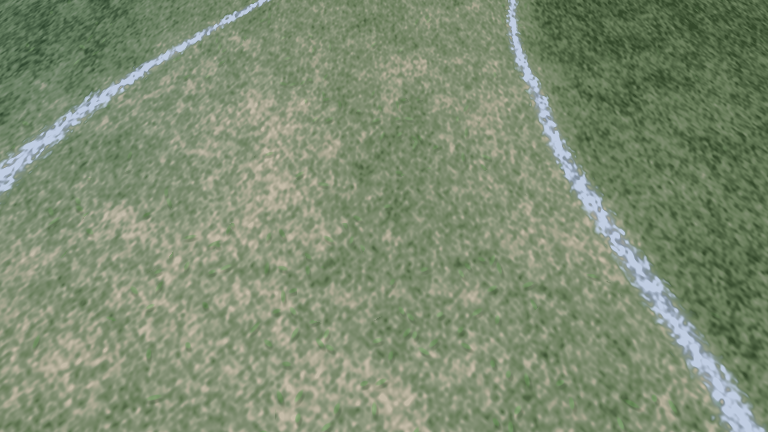
Write a WebGL 2 fragment shader that draws this texture.

```glsl
#version 300 es
precision highp float;
// A sunlit, patchy lawn seen in perspective with two chalk lines curving away.
// Soft patches and noise set a dryness tone, which a four-step colour ramp
// turns into grass; scattered leaves and ragged painted lines lie on top.

#define BLADE_DENSITY 200.0
#define BLADE_CONTRAST 1.15
#define MOTTLE_CONTRAST 0.62
#define LEAF_DENSITY 34.0
#define LEAF_AMOUNT 0.45
#define CHALK_RAGGED 1.7
#define LAWN_TONE 0.69
#define SHADE_TONE 0.23

uniform vec2 u_resolution;
out vec4 outColor;

const vec3 DARK_GRASS = vec3(0.27, 0.35, 0.23);
const vec3 GREEN_GRASS = vec3(0.41, 0.49, 0.355);
const vec3 MID_GRASS = vec3(0.51, 0.56, 0.455);
const vec3 DRY_GRASS = vec3(0.66, 0.675, 0.585);
const vec3 LEAF_GREEN = vec3(0.45, 0.60, 0.39);
const vec3 CHALK_SHADE = vec3(0.49, 0.55, 0.62);
const vec3 CHALK_LIGHT = vec3(0.77, 0.82, 0.91);

// Dry (+) and lush (-) areas: centre, radius, change of tone
const vec4 PATCHES[11] = vec4[11](
  vec4(0.62, 0.62, 0.20, 0.12), vec4(0.45, 0.33, 0.20, 0.12),
  vec4(0.78, 0.08, 0.28, 0.13), vec4(1.14, 0.20, 0.12, 0.10),
  vec4(0.22, 0.50, 0.25, 0.06), vec4(0.90, 0.60, 0.17, -0.17),
  vec4(0.92, 0.35, 0.17, -0.11), vec4(0.04, 0.95, 0.34, -0.28),
  vec4(1.32, 0.06, 0.18, -0.22), vec4(1.50, 0.54, 0.13, 0.15),
  vec4(1.75, 0.95, 0.30, -0.08));

float hash(vec2 p) {
  return fract(sin(dot(p, vec2(127.1, 311.7))) * 43758.5453);
}

float noise(vec2 p) {
  vec2 i = floor(p), f = fract(p);
  f = f * f * (3.0 - 2.0 * f);
  return mix(mix(hash(i), hash(i + vec2(1, 0)), f.x),
             mix(hash(i + vec2(0, 1)), hash(i + vec2(1, 1)), f.x), f.y);
}

float fbm(vec2 p) {
  float sum = 0.0, amp = 0.5;
  for (int i = 0; i < 4; i++) {
    sum += amp * noise(p);
    p = mat2(1.6, 1.2, -1.2, 1.6) * p + 7.3;
    amp *= 0.6;
  }
  return sum / 1.088;
}

vec2 rotate(vec2 v, float a) {
  return vec2(cos(a) * v.x + sin(a) * v.y, cos(a) * v.y - sin(a) * v.x);
}

// Elongated noise in three leaning directions, centred on zero
float blades(vec2 g) {
  float sum = 0.0;
  for (int i = 0; i < 3; i++) {
    float lean = (float(i) - 1.0) * 0.75;
    sum += noise(rotate(g, lean) * vec2(1.0, 0.55) * BLADE_DENSITY + float(i) * 31.7);
  }
  return sum / 3.0 - 0.5;
}

// One randomly turned leaf per cell; x = leaf cover, y = its shadow
vec2 leaves(vec2 g, float amount) {
  vec2 cell = floor(g), cover = vec2(0.0);
  for (int j = -1; j <= 1; j++)
  for (int i = -1; i <= 1; i++) {
    vec2 id = cell + vec2(i, j);
    float present = step(hash(id + 3.1), amount);
    vec2 d = g - id - vec2(hash(id + 11.3), hash(id + 23.9));
    float angle = (hash(id + 37.7) - 0.5) * 2.8;
    vec2 size = vec2(0.13, 0.20 + 0.18 * hash(id + 5.7));
    float leaf = 1.0 - smoothstep(0.5, 1.1, length(rotate(d, angle) / size));
    float shadow = 1.0 - smoothstep(0.4, 1.3, length(rotate(d + vec2(-0.08, 0.16), angle) / size));
    cover = max(cover, present * vec2(leaf, shadow));
  }
  return cover;
}

vec3 grassRamp(float tone) {
  float t = clamp(tone, -0.15, 1.2) * 3.0;
  vec3 c = mix(DARK_GRASS, GREEN_GRASS, min(t, 1.0));
  c = mix(c, MID_GRASS, clamp(t - 1.0, 0.0, 1.0));
  return mix(c, DRY_GRASS, max(t - 2.0, 0.0));
}

void main() {
  vec2 p = gl_FragCoord.xy / u_resolution.y;
  float t = 1.0 - p.y;
  float depth = 1.9 - p.y;
  vec2 ground = vec2((p.x - 0.9) / depth, -log(depth));

  // Signed horizontal offsets from both lines
  float bend = 0.007 * sin(20.0 * t) * (1.0 - smoothstep(0.25, 0.5, t));
  float leftOffset = p.x - (0.613 - 1.887 * t + 0.97 * t * t);
  float rightOffset = p.x - (1.1875 + t * (0.034 + t * (0.987 - 0.476 * t)) - bend);

  // Broad tone, mottling and blades
  float rightSide = smoothstep(-0.04, 0.12, rightOffset);
  float tone = mix(LAWN_TONE, SHADE_TONE, rightSide);
  tone -= 0.12 * (1.0 - smoothstep(-0.25, 0.04, leftOffset)) + 0.10 * smoothstep(0.75, 1.0, p.y);
  for (int i = 0; i < 11; i++) {
    vec2 d = (p - PATCHES[i].xy) / PATCHES[i].z;
    tone += PATCHES[i].w * exp(-dot(d, d));
  }
  float mottle = fbm(ground * vec2(18.0, 24.0)) - 0.5;
  float grain = blades(ground);
  tone += MOTTLE_CONTRAST * mottle * mix(1.0, 0.7, rightSide);
  tone += BLADE_CONTRAST * grain * mix(1.2, 0.8, p.y);
  vec3 color = grassRamp(tone);
  color += vec3(0.022, -0.008, 0.0) * smoothstep(0.75, 1.05, tone + mottle * 0.4);
  color += vec3(-0.015, 0.0, 0.02) * (1.0 - smoothstep(0.0, 0.9, length(p - vec2(0.0, 1.0))));

  // Broad leaves gathered in lush clumps
  float clump = smoothstep(0.48, 0.70, noise(ground * 13.0 + 4.0)) * (1.0 - rightSide);
  vec2 leaf = leaves(ground * LEAF_DENSITY, LEAF_AMOUNT * clump + 0.03);
  float leafFade = mix(0.75, 0.35, p.y) * (1.0 - 0.6 * rightSide);
  color = mix(color, DARK_GRASS, leaf.y * 0.6 * leafFade);
  color = mix(color, LEAF_GREEN + 0.3 * grain, leaf.x * leafFade);

  // Chalk lines, widening towards the viewer and broken by grass
  float leftEdge = abs(leftOffset) / (0.014 + 0.065 * t);
  float rightEdge = abs(rightOffset) / (0.011 + 0.034 * t);
  float edge = min(leftEdge, rightEdge);
  float broken = edge + CHALK_RAGGED * grain + 0.7 * mottle;
  float chalk = 1.0 - smoothstep(0.35, 1.25, broken);
  float bright = smoothstep(-0.22, 0.22, 0.35 * (0.65 - edge) - 1.3 * grain);
  color = mix(color, mix(CHALK_SHADE, CHALK_LIGHT, bright), chalk * 0.95);

  outColor = vec4(clamp(color, 0.0, 1.0), 1.0);
}
```
